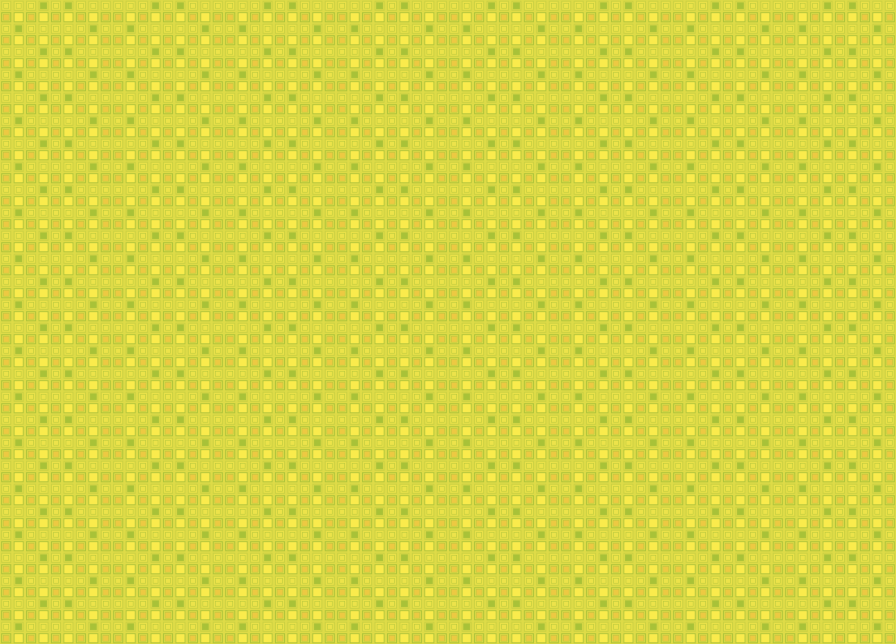
Reproduce this pattern procedurally as a Shadertoy shader.

```glsl
// Coverage of a centred square, softened over one pixel
float square(vec2 p, float halfSize, float pixel) {
    vec2 d = abs(p) - halfSize;
    vec2 cover = clamp(0.5 - d / pixel, 0.0, 1.0);
    return cover.x * cover.y;
}

void mainImage(out vec4 fragColor, in vec2 fragCoord) {
    // 8 by 14 tiles, each 9 columns by 4 rows
    vec2 grid = vec2(72.0, 56.0);
    vec2 cellSize = iResolution.xy / grid;
    vec2 cellPos = fragCoord / cellSize;
    vec2 cell = floor(cellPos);
    vec2 p = (fract(cellPos) - 0.5) * cellSize / cellSize.y;
    float pixel = 1.0 / cellSize.y;

    float column = mod(cell.x, 9.0);
    float row = mod(cell.y, 4.0);
    bool oddColumn = mod(column, 2.0) > 0.5;
    bool brightRow = mod(row, 2.0) < 0.5;
    bool innerColumn = abs(column - 4.0) < 2.0;

    vec3 lime = vec3(0.87, 0.86, 0.28);
    vec3 olive = vec3(0.80, 0.82, 0.26);
    vec3 green = vec3(0.69, 0.77, 0.23);
    vec3 yellow = vec3(0.98, 0.92, 0.30);
    vec3 amber = vec3(0.93, 0.79, 0.26);

    // Nested frames: plate, ring, line and core
    vec3 plate = olive;
    vec3 ring = lime;
    vec3 line = olive;
    vec3 core = lime;
    float coreSize = 0.19;
    if (brightRow && oddColumn) {
        plate = mix(green, olive, 0.2);
        ring = mix(lime, yellow, 0.6);
        line = yellow;
        core = yellow;
        coreSize = 0.28;
    } else if (brightRow) {
        plate = green;
        line = mix(green, amber, 0.3);
        core = amber;
        coreSize = 0.23;
    } else if (oddColumn && innerColumn == (row > 2.0)) {
        line = green;
        core = vec3(0.66, 0.76, 0.22);
        coreSize = 0.25;
    } else {
        ring = mix(lime, yellow, 0.4);
        line = mix(olive, green, 0.6);
        core = mix(lime, yellow, 0.5);
    }

    vec3 color = mix(lime, plate, square(p, 0.44, pixel));
    color = mix(color, ring, square(p, 0.35, pixel));
    color = mix(color, line, square(p, coreSize + 0.05, pixel));
    color = mix(color, core, square(p, coreSize, pixel));
    fragColor = vec4(color, 1.0);
}
```
